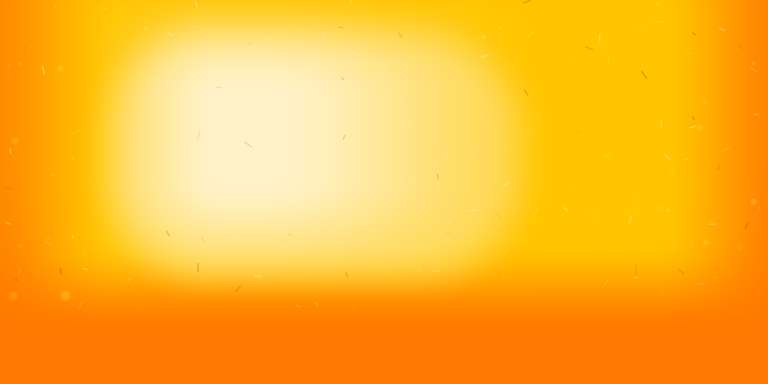
A WebGL 2 fragment shader for this background:

```glsl
#version 300 es
precision highp float;
// A warm studio backdrop: a cream glow inside a pale rounded pool, over amber
// light that sinks into orange at the sides and floor. Soft bands and a rounded
// box give the light; hashed grid cells scatter tiny flecks and blurred dots.

uniform vec2 u_resolution;
out vec4 outColor;

#define ORANGE vec3(1.0, 0.475, 0.0)
#define AMBER  vec3(1.0, 0.775, 0.0)
#define PALE   vec3(1.0, 0.845, 0.31)
#define CREAM  vec3(1.0, 0.95, 0.79)
#define DARK_DENSITY 0.32
#define PALE_DENSITY 0.45
#define DOT_DENSITY  0.4

vec3 hash3(vec2 p) {
    vec3 q = fract(p.xyx * vec3(0.1031, 0.1030, 0.0973));
    q += dot(q, q.yxz + 33.33);
    return fract((q.xxy + q.yzz) * q.zyx);
}

// One inside lo..hi, fading to zero over a soft margin at both ends.
float band(float x, float lo, float hi, float soft) {
    return smoothstep(lo, lo + soft, x) * (1.0 - smoothstep(hi - soft, hi, x));
}

float roundedBox(vec2 p, vec2 halfSize, float radius) {
    vec2 q = abs(p) - halfSize + radius;
    return length(max(q, 0.0)) + min(max(q.x, q.y), 0.0) - radius;
}

// At most one short, randomly turned dash per cell.
float flecks(vec2 p, float cellSize, float density, float seed) {
    vec2 cell = floor(p / cellSize);
    vec3 place = hash3(cell + seed);
    vec3 form = hash3(cell + seed + 57.0);
    vec2 q = (fract(p / cellSize) - 0.2 - 0.6 * place.xy) * cellSize;
    float angle = 3.14159 * place.z;
    q = mat2(cos(angle), sin(angle), -sin(angle), cos(angle)) * q;
    float reach = mix(0.002, 0.011, form.x);
    float d = length(q - vec2(clamp(q.x, -reach, reach), 0.0)) - mix(0.0007, 0.002, form.y);
    float pixel = 1.0 / u_resolution.y;
    return step(1.0 - density, form.z) * (0.35 + 0.65 * form.y)
         * (1.0 - smoothstep(-0.7 * pixel, 0.7 * pixel, d));
}

// Out-of-focus round specks.
float softDots(vec2 p, float cellSize, float density) {
    vec2 cell = floor(p / cellSize);
    vec3 place = hash3(cell + 11.0);
    vec3 form = hash3(cell + 83.0);
    vec2 q = (fract(p / cellSize) - 0.2 - 0.6 * place.xy) * cellSize;
    float radius = mix(0.006, 0.017, form.x * form.x);
    return step(1.0 - density, form.z) * (0.3 + 0.7 * form.y)
         * (1.0 - smoothstep(0.5 * radius, radius, length(q)));
}

void main() {
    vec2 p = gl_FragCoord.xy / u_resolution.y;

    // Orange ground, a little lighter towards the upper left
    vec3 color = ORANGE;
    color.g += 0.06 * smoothstep(0.1, 0.6, p.y) * (1.0 - 0.3 * p.x);

    // Wide amber light, open at the top
    float amber = band(p.x, -0.05, 2.06, 0.36) * band(p.y, 0.13, 1.22, 0.25);
    color = mix(color, AMBER, amber);

    // Pale pool with a rounded right end
    float pool = roundedBox(p - vec2(0.82, 0.595), vec2(0.62, 0.395), 0.35);
    color = mix(color, PALE, 1.0 - smoothstep(-0.17, 0.0, pool));

    // Cream core, fading slowly to the right
    float core = band(p.x, 0.2, 1.75, 0.38) * band(p.y, 0.22, 1.06, 0.32);
    core *= 1.0 - smoothstep(0.68, 1.4, p.x);
    color = mix(color, CREAM, core);

    // Floating flecks stay above the floor; dots gather near the sides
    float air = smoothstep(0.17, 0.24, p.y);
    float sides = smoothstep(0.62, 0.82, abs(p.x - 1.0)) * (1.0 - smoothstep(0.96, 1.0, abs(p.x - 1.0)));
    color = mix(color, AMBER + vec3(0.0, 0.05, 0.2), 0.45 * air * sides * softDots(p, 0.1, DOT_DENSITY));
    color = mix(color, CREAM, 0.4 * air * flecks(p, 0.08, PALE_DENSITY, 5.0));
    color = mix(color, color * vec3(0.88, 0.68, 0.1), 0.75 * air * flecks(p + 0.03, 0.125, DARK_DENSITY, 29.0));

    outColor = vec4(color, 1.0);
}
```
